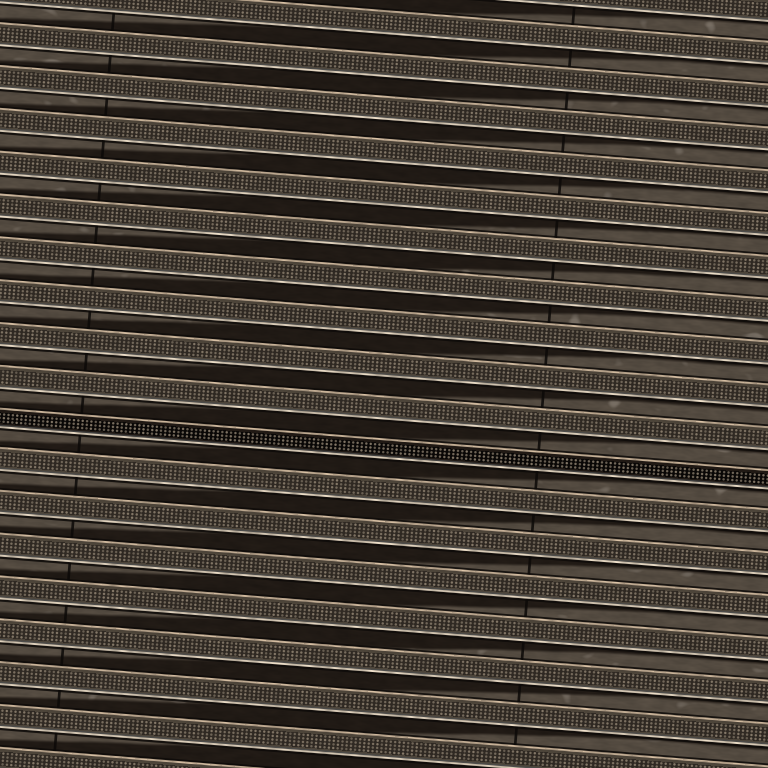
A three.js fragment shader for this texture:

```glsl
// Tilted metal slats: perforated strips with bright rims, shaded panels between, one black strip.
#define TILT 0.0798
#define PITCH 0.0556
#define STRIP 0.0286
#define BLACK_ROW_TOP 0.5304
#define DOT_PITCH vec2(0.0057, 0.0047)
#define JOINT_START 0.149
#define JOINT_SPACING 0.597
#define RIM_WIDTH 0.0025
#define WEAR 1.0

varying vec2 vUv;

const vec3 SHADOW = vec3(0.125, 0.100, 0.080);
const vec3 PANEL = vec3(0.325, 0.290, 0.250);
const vec3 MESH = vec3(0.225, 0.195, 0.165);
const vec3 DOT = vec3(0.490, 0.445, 0.385);
const vec3 RIM = vec3(0.820, 0.770, 0.695);
const vec3 COOL_EDGE = vec3(0.300, 0.310, 0.320);
const vec3 HOLE = vec3(0.045, 0.035, 0.028);

float hash(vec2 p) {
  vec3 q = fract(vec3(p.xyx) * 0.1031);
  q += dot(q, q.yzx + 33.33);
  return fract((q.x + q.y) * q.z);
}

float corner(vec2 cell, vec2 offset) {
  float a = 6.2832 * hash(cell);
  return dot(vec2(cos(a), sin(a)), offset);
}

// Gradient noise, about -0.7 to 0.7
float noise(vec2 p) {
  vec2 i = floor(p), f = fract(p);
  vec2 w = f * f * f * (f * (f * 6.0 - 15.0) + 10.0);
  vec2 e = vec2(1.0, 0.0);
  return mix(mix(corner(i, f), corner(i + e, f - e), w.x),
             mix(corner(i + e.yx, f - e.yx), corner(i + 1.0, f - 1.0), w.x), w.y);
}

// Soft line of a given width, dimmed rather than lost when thinner than a pixel
float line(float d, float width, float px) {
  float soft = max(px, 0.0006);
  return clamp((0.5 * width - abs(d)) / soft + 0.5, 0.0, 1.0) * min(1.0, width / soft);
}

float edge(float d, float soft) {
  return smoothstep(-soft, soft, d);
}

void main() {
  float px = fwidth(vUv.y);

  // Along the slats (u) and down across them (t)
  vec2 down = vec2(vUv.x, 1.0 - vUv.y);
  float c = cos(TILT), s = sin(TILT);
  float u = down.x * c + down.y * s;
  float t = down.y * c - down.x * s;

  // The black strip is one dot row shorter, pulling up all below it
  float fromBlack = t - BLACK_ROW_TOP;
  fromBlack += DOT_PITCH.y * step(0.5 * STRIP, fromBlack);
  float row = floor(fromBlack / PITCH);
  float y = fromBlack - row * PITCH;
  float isBlack = 1.0 - step(0.5, abs(row));

  // Panel in the gap, with mottling and pale scuffs
  float gap = (y - STRIP) / (PITCH - STRIP);
  vec2 grain = vec2(u * 40.0, t * 130.0);
  float mottle = noise(grain) + 0.5 * noise(grain * 2.7 + 9.0);
  vec3 panel = PANEL * (1.0 + 0.12 * WEAR * mottle);
  float scuff = smoothstep(0.36, 0.6, noise(vec2(u * 34.0, t * 60.0) + 31.0));
  panel += 0.13 * WEAR * scuff;

  // Slanted shadow: low in the gap at left, full in the middle, high at right
  float ragged = 0.05 * noise(vec2(u * 12.0, row * 3.7)) + 0.04 * (hash(vec2(row + 40.0, 2.0)) - 0.5);
  float leftEnd = mix(0.76, 0.0, clamp(u / 0.42, 0.0, 1.0)) + ragged;
  float rightEnd = mix(1.05, 0.22, smoothstep(0.42, 0.95, u)) + ragged;
  float soft = 0.05 + px / (PITCH - STRIP);
  float lit = mix(edge(leftEnd - gap, soft), edge(gap - rightEnd, soft), step(0.45, u));
  lit *= edge(gap - 0.1, soft) * edge(0.93 - gap, soft);
  vec3 color = mix(SHADOW * (1.0 + 0.15 * mottle), panel, lit);

  // Panel joints
  float joint = (fract((u - JOINT_START) / JOINT_SPACING + 0.5) - 0.5) * JOINT_SPACING;
  color = mix(color, HOLE, 0.85 * line(joint, 0.0035, px));

  // Perforated strip: four rows of dots between plain margins
  float inStrip = edge(y, px) * edge(STRIP - y, px);
  vec3 mesh = mix(MESH, HOLE, isBlack) * (1.0 + 0.08 * WEAR * mottle);
  vec2 dotPos = vec2(u, y - 0.5 * STRIP) / DOT_PITCH;
  vec2 dotOff = (fract(dotPos) - 0.5) * DOT_PITCH;
  float inRows = 1.0 - step(2.0, abs(dotPos.y));
  float dots = edge(0.00155 - length(dotOff), max(0.7 * px, 0.0004)) * inRows;
  float dotTone = 0.85 + 0.3 * hash(floor(dotPos) + row * 17.0 + 100.0);
  mesh *= 1.0 - 0.18 * inRows;
  mesh = mix(mesh, DOT * dotTone, dots * 0.9);
  vec3 margin = mix(vec3(0.30, 0.265, 0.225), SHADOW, isBlack);
  mesh = mix(margin, mesh, inRows);
  color = mix(color, mesh, inStrip);

  // Rims: distance to the nearest upper rim wraps between rows
  float upper = y - PITCH * step(0.5 * (PITCH + STRIP), y);
  float lower = y - STRIP;
  float glint = 0.92 + WEAR * 0.3 * noise(vec2(u * 75.0, row * 5.3 + 2.0));
  color = mix(color, HOLE, 0.8 * line(upper + 0.0026, 0.0022, px));
  color = mix(color, COOL_EDGE, 0.7 * line(lower + 0.0022, 0.0018, px));
  color = mix(color, HOLE, 0.8 * line(lower - 0.0028, 0.0026, px));
  color = mix(color, RIM * vec3(0.97, 0.92, 0.87) * glint, line(upper, RIM_WIDTH, px));
  color = mix(color, RIM * (glint + 0.06), line(lower, RIM_WIDTH, px));

  gl_FragColor = vec4(color, 1.0);
}
```
